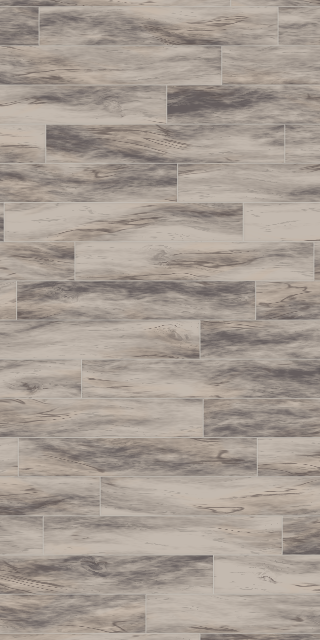
Write a Shadertoy shader that draws this texture.

```glsl
const float ROW_HEIGHT = 0.1224;    // all lengths in canvas widths
const float PLANK_LENGTH = 0.747;
const float FIRST_JOINT = 0.0208;
const float JOINT_HALF_WIDTH = 0.0015;

const vec3 DARK_WOOD = vec3(0.40, 0.37, 0.37);
const vec3 MID_WOOD = vec3(0.64, 0.60, 0.565);
const vec3 PALE_WOOD = vec3(0.765, 0.725, 0.685);
const vec3 CRACK_BROWN = vec3(0.39, 0.345, 0.33);
const vec3 GROUT = vec3(0.79, 0.77, 0.74);

// Irregular stagger: position of one end joint in each row, top to bottom
const float STAGGER[18] = float[18](
    0.721, 0.122, 0.693, 0.521, 0.143, 0.555, 0.013, 0.234, 0.052,
    0.625, 0.255, 0.635, 0.057, 0.313, 0.135, 0.667, 0.456, 0.625);

vec2 hash2(vec2 p) {
    vec3 q = fract(p.xyx * vec3(0.1031, 0.103, 0.0973));
    q += dot(q, q.yzx + 33.33);
    return fract((q.xx + q.yz) * q.zy);
}

// Warped sine octaves, roughly -1 to 1
float layeredSines(vec2 p) {
    float sum = 0.0, amplitude = 0.5;
    for (int i = 0; i < 5; i++) {
        p += 0.65 * sin(1.1 * p.yx + vec2(1.7, 4.1));
        sum += amplitude * sin(p.x) * sin(p.y + 0.8);
        p = mat2(1.5, 0.9, -0.9, 1.5) * p + 2.3;
        amplitude *= 0.62;
    }
    return sum;
}

// Distance to the nearest scattered cell point
float cellular(vec2 p) {
    vec2 cell = floor(p);
    float nearest = 2.0;
    for (int y = -1; y <= 1; y++)
        for (int x = -1; x <= 1; x++) {
            vec2 c = cell + vec2(x, y);
            nearest = min(nearest, length(c + hash2(c) - p));
        }
    return nearest;
}

// Thin line where a field crosses zero
float crackLine(float field, float width) {
    return 1.0 - smoothstep(0.0, width, abs(field));
}

float coverage(float d, float halfWidth, float pixel) {
    return clamp((halfWidth - d) / pixel + 0.5, 0.0, 1.0);
}

vec3 woodRamp(float tone) {
    vec3 lower = mix(DARK_WOOD, MID_WOOD, smoothstep(-0.3, 0.6, tone));
    return mix(lower, PALE_WOOD, smoothstep(0.35, 1.05, tone));
}

// p: position on the plank in row heights; id: plank index
vec3 woodPlank(vec2 p, vec2 id) {
    vec2 rnd = hash2(id + 7.0);
    vec2 spot = hash2(id + 41.0);
    vec2 seed = 40.0 * hash2(id + 19.0);

    // Ragged knot, present on a few planks, pushing the grain aside
    vec2 toKnot = (p - vec2(0.6 + 4.8 * spot.x, 0.25 + 0.5 * spot.y)) * vec2(1.0, 1.8);
    toKnot += 0.35 * layeredSines(p * vec2(4.0, 7.0) + seed);
    float radius = length(toKnot);
    float knot = step(0.65, rnd.y) * exp(-7.0 * radius * radius);
    p.y -= 0.35 * knot * toKnot.y;

    // Long gentle bends of the grain
    p.y += 0.07 * sin(0.9 * p.x + seed.x) + 0.025 * sin(2.6 * p.x + seed.y);

    // Broad clouds, long streaks, crusty mottling and fine grain
    float broad = layeredSines(p * vec2(0.45, 2.8) + seed);
    float streaks = layeredSines(p * vec2(0.45, 8.0) + seed.yx);
    float mottling = layeredSines(p * vec2(4.0, 13.0) + seed + 5.0);
    float grain = cellular(p * vec2(5.0, 22.0) + seed) - 0.45;
    float darkness = smoothstep(0.35, -0.35, broad + rnd.x - 0.5);
    float tone = 0.57 + 0.46 * (rnd.x - 0.5) + 0.66 * broad + 0.3 * streaks;
    tone += mix(0.1, 0.34, darkness) * mottling + mix(0.17, 0.32, darkness) * grain;
    tone -= 0.45 * knot * (0.6 + 0.4 * sin(20.0 * radius + 6.0 * streaks));
    vec3 color = woodRamp(tone);

    // Faint hairlines following the streaks
    float hairline = crackLine(streaks + 0.06 * mottling, 0.07);
    color *= 1.0 - 0.12 * hairline * smoothstep(-0.1, 0.3, mottling + 0.3 * darkness);

    // Warm stains and a few sharp dark cracks
    float stain = layeredSines(p * vec2(0.8, 2.5) + seed + 11.0);
    color *= mix(vec3(1.0), vec3(1.01, 0.99, 0.97), smoothstep(0.0, 0.5, stain));
    float crack = crackLine(layeredSines(p * vec2(0.4, 3.2) + seed + 23.0) + 0.05 * mottling, 0.07);
    crack *= smoothstep(0.05, 0.35, stain + 0.6 * knot - 0.3 * broad);
    return mix(color, CRACK_BROWN, 0.65 * crack);
}

void mainImage(out vec4 fragColor, in vec2 fragCoord) {
    float pixel = 1.0 / iResolution.x;
    vec2 uv = vec2(fragCoord.x, iResolution.y - fragCoord.y) * pixel;

    // Plank index and position inside it
    float y = uv.y - FIRST_JOINT + ROW_HEIGHT;
    float row = floor(y / ROW_HEIGHT);
    float x = uv.x - STAGGER[int(mod(row, 18.0))];
    vec2 id = vec2(floor(x / PLANK_LENGTH) + 3.0, row);
    vec2 size = vec2(PLANK_LENGTH, ROW_HEIGHT);
    vec2 local = mod(vec2(x, y), size);
    vec2 edge = min(local, size - local);

    vec3 color = woodPlank(local / ROW_HEIGHT, id);

    // Shaded plank rim and pale joints
    color *= 1.0 - 0.1 * exp(-min(edge.x, edge.y) / 0.003);
    float endJoint = coverage(edge.x, JOINT_HALF_WIDTH, pixel);
    float rowJoint = coverage(edge.y, JOINT_HALF_WIDTH, pixel);
    color = mix(color, GROUT, max(0.9 * endJoint, 0.75 * rowJoint));

    fragColor = vec4(color, 1.0);
}
```
